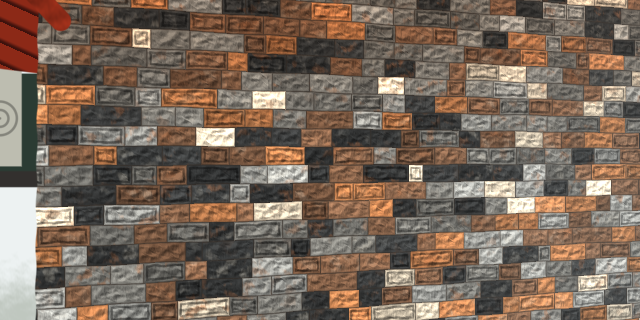
A Shadertoy shader for this texture:

```glsl
// A wall of split-stone bricks in mixed greys, browns and ochres, receding to the right.
// Rows are sheared by a perspective divide, brick joints are jittered by a hash, and
// cellular noise lit from above gives the chiselled faces. A porch corner fills the left.

#define ROW_HEIGHT 0.065   // course height at the left edge, in canvas heights
#define HORIZON 0.505      // height of the level course
#define RECESSION 0.13     // perspective shrink per canvas height
#define BRICK_LENGTH 2.1   // mean brick length, in courses
#define LENGTH_JITTER 0.62 // variation of the joints
#define JOINT 0.028        // half width of the joint, in courses
#define RELIEF 0.62        // strength of the chiselled shading
#define WALL_EDGE 0.119    // left end of the wall

float hash(vec2 p) {
    vec3 q = fract(vec3(p.xyx) * 0.1031);
    q += dot(q, q.yzx + 33.33);
    return fract((q.x + q.y) * q.z);
}

// Distance to the nearest scattered point
float cellular(vec2 p) {
    vec2 cell = floor(p);
    float nearest = 2.0;
    for (int y = -1; y <= 1; y++)
    for (int x = -1; x <= 1; x++) {
        vec2 c = cell + vec2(x, y);
        vec2 site = c + vec2(hash(c), hash(c + 71.7));
        nearest = min(nearest, distance(p, site));
    }
    return nearest;
}

// Layered sines, about -1 to 1
float waves(vec2 p) {
    float sum = 0.0, gain = 0.5;
    for (int i = 0; i < 4; i++) {
        sum += gain * sin(p.x + 1.7 * sin(p.y)) * cos(p.y - 0.6 * p.x);
        p = mat2(1.4, 1.1, -1.1, 1.4) * p + 2.3;
        gain *= 0.6;
    }
    return sum;
}

float stoneHeight(vec2 p) {
    p += 0.12 * waves(p * 3.0);
    return 0.6 * cellular(p * vec2(1.7, 2.6)) + 0.25 * waves(p * 4.0);
}

float boxDistance(vec2 p, vec2 low, vec2 high) {
    vec2 d = abs(p - 0.5 * (low + high)) - 0.5 * (high - low);
    return length(max(d, 0.0)) + min(max(d.x, d.y), 0.0);
}

float segmentDistance(vec2 p, vec2 a, vec2 b) {
    vec2 ab = b - a;
    return length(p - a - ab * clamp(dot(p - a, ab) / dot(ab, ab), 0.0, 1.0));
}

float fill(float d, float aa) { return smoothstep(aa, -aa, d); }

vec3 stoneColor(float pick) {
    vec3 color = vec3(0.20, 0.205, 0.205);                    // charcoal
    color = pick > 0.20 ? vec3(0.42, 0.415, 0.395) : color;   // slate
    color = pick > 0.46 ? vec3(0.58, 0.58, 0.56) : color;     // ash
    color = pick > 0.60 ? vec3(0.46, 0.335, 0.25) : color;    // umber
    color = pick > 0.79 ? vec3(0.70, 0.46, 0.29) : color;     // ochre
    return pick > 0.94 ? vec3(0.87, 0.81, 0.71) : color;      // cream
}

vec3 wall(vec2 p, float pixel) {
    float depth = 1.0 - RECESSION * p.x;
    vec2 q = vec2(p.x, p.y - HORIZON) / (depth * ROW_HEIGHT);
    q.y += 0.36 + 0.025 * sin(q.x * 1.1 + 2.0 * sin(q.y));
    float aa = pixel / (depth * ROW_HEIGHT);

    // Find the brick and the distance to its outline
    float row = floor(q.y);
    float along = q.x / BRICK_LENGTH + hash(vec2(row, 5.0)) + 40.0;
    float index = floor(along);
    if (along < index + LENGTH_JITTER * hash(vec2(index, row + 50.0))) index -= 1.0;
    float left = index + LENGTH_JITTER * hash(vec2(index, row + 50.0));
    float right = index + 1.0 + LENGTH_JITTER * hash(vec2(index + 1.0, row + 50.0));
    float side = min(along - left, right - along) * BRICK_LENGTH;
    float level = fract(q.y);
    vec2 id = vec2(index, row + 90.0);
    vec2 face = q + 17.0 * vec2(hash(id + 3.0), hash(id + 9.0));
    float edge = min(side, min(level, 1.0 - level)) + 0.018 * waves(face * 5.0);

    // Stone tint, rust and pale wear
    float grain = waves(face * 2.2);
    vec3 color = stoneColor(hash(id)) * (0.82 + 0.36 * hash(id + 21.0));
    color = mix(color, vec3(0.58, 0.34, 0.20), 0.45 * smoothstep(0.15, 0.7, grain) * hash(id + 31.0));
    color = mix(color, vec3(0.70, 0.67, 0.61), 0.35 * smoothstep(0.1, 0.7, -grain) * hash(id + 41.0));

    // Chiselled centre, smoother margin, and a groove on some bricks
    float slope = stoneHeight(face + vec2(-0.07, 0.10)) - stoneHeight(face);
    float rough = smoothstep(0.03, 0.22, edge);
    color *= 1.0 - RELIEF * clamp(slope * 2.2, -0.5, 0.6) * mix(0.35, 1.0, rough);
    float groove = 1.0 - smoothstep(0.02, 0.05 + aa, abs(edge - 0.19 - 0.06 * grain));
    color *= 1.0 - 0.38 * groove * step(0.62, hash(id + 61.0));
    color *= 1.0 + 0.10 * smoothstep(0.55, 1.0, level);
    color = mix(color, vec3(0.19, 0.165, 0.145), 0.75 * fill(edge - JOINT, aa));

    // Warm shade under the eaves, cool daylight to the lower right
    color *= mix(vec3(1.08), vec3(0.98, 0.90, 0.84), smoothstep(0.5, 1.0, p.y));
    return mix(color, vec3(0.62, 0.65, 0.66), 0.17 * smoothstep(0.9, 2.0, p.x - 0.3 * p.y));
}

vec3 porch(vec2 p, float aa) {
    vec3 color = mix(vec3(0.75, 0.78, 0.75), vec3(0.93, 0.95, 0.95), smoothstep(0.0, 0.2, p.y + 0.06 * waves(p * 50.0)));
    color = mix(color, vec3(0.20, 0.19, 0.18), fill(boxDistance(p, vec2(-0.1, 0.415), vec2(0.13, 0.48)), aa));
    // Air unit with its shaded side and fan rings
    color = mix(color, vec3(0.17, 0.23, 0.20), fill(boxDistance(p, vec2(-0.1, 0.465), vec2(0.13, 0.77)), aa));
    color = mix(color, vec3(0.74, 0.74, 0.69), fill(boxDistance(p, vec2(-0.1, 0.48), vec2(0.068, 0.785)), aa));
    float ring = abs(fract(length(p - vec2(0.0, 0.63)) * 38.0) - 0.5);
    color *= 1.0 - 0.3 * smoothstep(0.25, 0.45, ring) * fill(length(p - vec2(0.0, 0.63)) - 0.065, aa);
    // Red roof boards
    float board = fract((p.y + 0.45 * p.x) * 15.0);
    vec3 roof = mix(vec3(0.24, 0.07, 0.05), vec3(0.55, 0.16, 0.09), smoothstep(0.05, 0.3, board));
    return mix(color, roof, fill(0.785 - p.y - 0.12 * p.x, aa));
}

void mainImage(out vec4 fragColor, in vec2 fragCoord) {
    float pixel = 1.0 / iResolution.y;
    vec2 p = fragCoord * pixel;
    float edge = WALL_EDGE - 0.008 * (1.0 - p.y) + 0.002 * sin(p.y * 48.0);
    vec3 color = mix(wall(p, pixel), porch(p, pixel), fill(p.x - edge, pixel));
    float beam = segmentDistance(p, vec2(0.08, 1.05), vec2(0.19, 0.935)) - 0.032;
    vec3 beamColor = vec3(0.66, 0.20, 0.11) * (0.85 + 0.2 * waves(p * 30.0));
    color = mix(color, beamColor, fill(beam, pixel));
    fragColor = vec4(clamp(color, 0.0, 1.0), 1.0);
}
```
